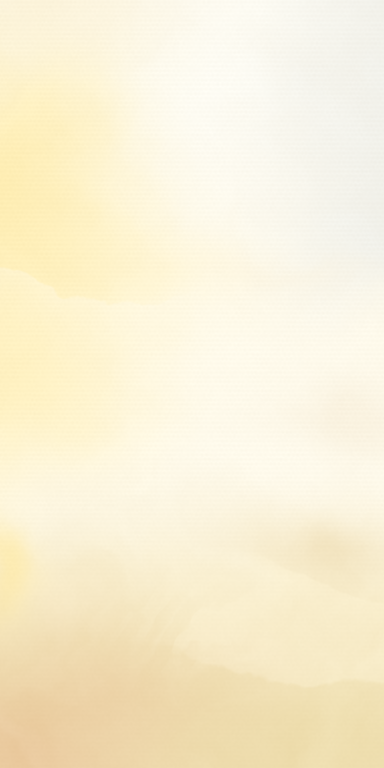
Reproduce this background procedurally as a WebGL 2 fragment shader.

```glsl
#version 300 es
precision highp float;
uniform vec2 u_resolution;
out vec4 outColor;

#define WARP 0.16
#define MOTTLE 0.030
#define WEAVE_COUNT 84.0
#define WEAVE_DEPTH 0.007
#define GRAIN 0.007
#define CREAM vec3(0.996, 0.980, 0.925)
#define YELLOW vec3(0.998, 0.925, 0.670)
#define PEARL vec3(0.935, 0.935, 0.912)
#define SAND vec3(0.930, 0.865, 0.675)
#define CLAY vec3(0.918, 0.785, 0.620)

float hash(vec2 p) {
  vec3 q = fract(vec3(p.xyx) * 0.1031);
  q += dot(q, q.yzx + 33.33);
  return fract((q.x + q.y) * q.z);
}

float noise(vec2 p) {
  vec2 i = floor(p), f = fract(p);
  f = f * f * (3.0 - 2.0 * f);
  return mix(mix(hash(i), hash(i + vec2(1, 0)), f.x),
             mix(hash(i + vec2(0, 1)), hash(i + vec2(1, 1)), f.x), f.y);
}

float fbm(vec2 p) {
  float sum = 0.0, gain = 0.5;
  for (int i = 0; i < 5; i++) {
    sum += gain * noise(p);
    p = mat2(1.6, 1.2, -1.2, 1.6) * p + 7.3;
    gain *= 0.5;
  }
  return sum / 0.97;
}

// Soft elliptical pool of pigment
float pool(vec2 p, vec2 center, vec2 radius) {
  vec2 d = (p - center) / radius;
  return exp(-dot(d, d));
}

// Dried edge: fades away on the lower side of a falling or rising line
float driedEdge(float height, float fade) {
  return smoothstep(-0.004, 0.006, height) * exp(-max(height, 0.0) / fade);
}

void main() {
  // Canvas is one unit wide and two units high
  vec2 p = gl_FragCoord.xy / u_resolution * vec2(1.0, 2.0);
  vec2 drift = vec2(fbm(p * 4.0 + 3.0), fbm(p * 4.0 + 19.0)) - 0.5;
  vec2 q = p + WARP * drift;
  float ragged = fbm(p * 9.0 + 41.0) - 0.5;

  // Pale sky over a warm ground
  vec3 color = mix(vec3(0.970, 0.923, 0.785), CREAM, smoothstep(0.36, 0.82, q.y));
  color = mix(color, vec3(0.990, 0.984, 0.955), 0.8 * smoothstep(1.2, 1.75, q.y));

  // Yellow light along the left side
  float left = 1.0 - smoothstep(-0.05, 0.58, q.x);
  color = mix(color, YELLOW, 0.55 * left * smoothstep(0.62, 1.0, q.y) * (1.0 - smoothstep(1.6, 2.1, q.y)));
  color = mix(color, YELLOW, 0.72 * pool(q, vec2(0.03, 1.52), vec2(0.24, 0.30)));
  color = mix(color, YELLOW, 0.30 * pool(q, vec2(0.30, 1.30), vec2(0.28, 0.13)));
  color = mix(color, YELLOW, 0.28 * pool(q, vec2(0.08, 1.02), vec2(0.34, 0.24)));
  color = mix(color, YELLOW, 0.75 * pool(q, vec2(-0.02, 0.52), vec2(0.08, 0.16)));
  color = mix(color, vec3(0.980, 0.930, 0.800), 0.55 * pool(q, vec2(0.12, 2.02), vec2(0.30, 0.16)));

  // Pearl shade on the upper right, faint beige below it
  float right = smoothstep(0.55, 1.05, q.x) * smoothstep(1.10, 1.38, q.y);
  color = mix(color, PEARL, 0.80 * right);
  color = mix(color, PEARL, 0.35 * pool(q, vec2(0.98, 1.38), vec2(0.18, 0.12)));
  color = mix(color, vec3(0.965, 0.925, 0.840), 0.55 * pool(q, vec2(0.92, 0.92), vec2(0.20, 0.09)));
  color = mix(color, vec3(0.985, 0.940, 0.840), 0.30 * pool(q, vec2(0.68, 1.31), vec2(0.18, 0.04)));

  // Pale gap under the yellow cloud
  float cloudLine = mix(1.31, 1.20, smoothstep(0.0, 0.26, p.x)) + 0.06 * smoothstep(0.35, 0.6, p.x);
  float underCloud = driedEdge(cloudLine + 0.09 * ragged - p.y, 0.09);
  color = mix(color, CREAM, 0.38 * underCloud * (1.0 - smoothstep(0.35, 0.6, p.x)));

  // Beige slope with its dried rim on the lower right
  float slope = p.y - (0.555 - 0.37 * (p.x - 0.65)) - 0.05 * ragged;
  float slopeFade = smoothstep(0.60, 0.76, p.x);
  float shade = pool(q, vec2(0.83, 0.57), vec2(0.20, 0.10));
  color = mix(color, vec3(0.940, 0.875, 0.720), 0.65 * shade * smoothstep(-0.04, 0.01, slope));
  color = mix(color, vec3(0.992, 0.952, 0.830), 0.40 * slopeFade * driedEdge(-slope, 0.06));

  // Sand and clay at the foot
  float ground = 0.32 - 0.09 * smoothstep(0.3, 0.8, p.x) + 0.10 * drift.y + 0.07 * ragged;
  float crisp = smoothstep(0.30, 0.60, p.x);
  float depth = ground - p.y;
  float sand = mix(smoothstep(-0.18, 0.16, depth), 0.45 * smoothstep(-0.006, 0.008, depth)
             + 0.55 * smoothstep(-0.10, 0.14, depth), crisp);
  color = mix(color, SAND, 0.92 * sand);
  color = mix(color, CLAY, 0.88 * pool(q, vec2(0.02, 0.02), vec2(0.38, 0.26)));
  color = mix(color, CLAY, 0.35 * pool(q, vec2(0.34, 0.22), vec2(0.26, 0.13)));

  // Pale brush streaks above the ground line
  vec2 along = mat2(0.79, 0.61, -0.61, 0.79) * (p - vec2(0.53, 0.38));
  float streak = smoothstep(0.48, 0.68, noise(vec2(along.x * 30.0, along.y * 7.0) + drift * 5.0));
  float streakArea = pool(p, vec2(0.53, 0.39), vec2(0.16, 0.11));
  color = mix(color, vec3(0.985, 0.945, 0.825), 0.45 * streak * streakArea);

  // Mottled pigment, stronger toward the foot
  float mottle = fbm(p * 7.0 + drift * 3.0) - 0.5;
  color += MOTTLE * mottle * vec3(0.5, 0.8, 1.3) * mix(1.4, 0.7, smoothstep(0.3, 0.9, p.y));

  // Staggered paper weave and fine grain
  vec2 cell = p * WEAVE_COUNT;
  cell.x += 0.5 * mod(floor(cell.y), 2.0) + 0.6 * noise(p * 30.0);
  float weave = cos(6.2832 * cell.x) * 0.5 + cos(6.2832 * cell.y);
  float paper = mix(0.35, 1.0, smoothstep(0.4, 0.8, p.y));
  color += WEAVE_DEPTH * paper * weave * (0.4 + 0.6 * noise(p * 45.0)) * vec3(0.6, 0.8, 1.0);
  color += GRAIN * (noise(p * 190.0) - 0.5);

  outColor = vec4(clamp(color, 0.0, 1.0), 1.0);
}
```
